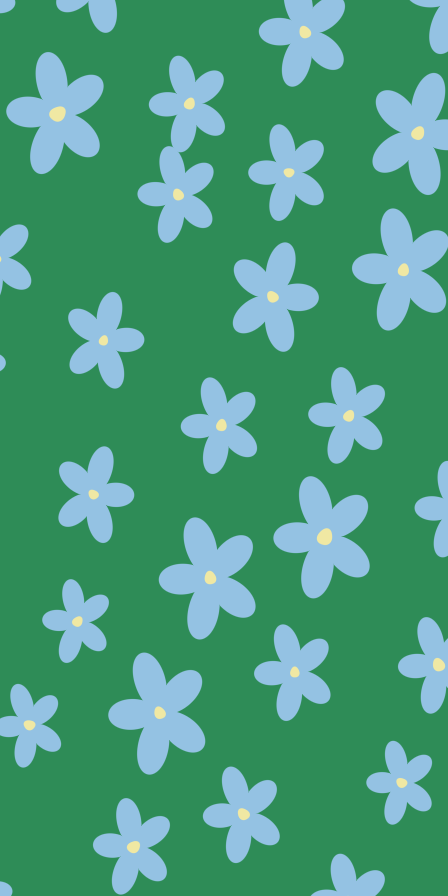
Give the GLSL for this pattern, as a Shadertoy shader.

```glsl
// Scattered five-petal blue flowers with cream centres on a flat green ground.
// A skewed hexagonal lattice is jittered by a hash; each flower is a union of
// egg-shaped petal distances, drawn upright or mirrored in varied sizes.

const vec3 GREEN = vec3(0.18, 0.55, 0.34);
const vec3 BLUE  = vec3(0.58, 0.76, 0.89);
const vec3 CREAM = vec3(0.94, 0.91, 0.64);

vec3 hash3(vec2 cell) {
    vec3 h = fract(cell.xyx * vec3(0.1031, 0.1030, 0.0973));
    h += dot(h, h.yxz + 33.33);
    return fract((h.xxy + h.yzz) * h.zyx);
}

vec2 rotate(vec2 p, float a) {
    float c = cos(a), s = sin(a);
    return vec2(c * p.x + s * p.y, c * p.y - s * p.x);
}

// Approximate distance to an ellipse with the given half axes
float ellipseDist(vec2 p, vec2 axes) {
    float k = length(p / axes);
    return k * (k - 1.0) / max(length(p / (axes * axes)), 1e-4);
}

// Flower of unit radius: taller than wide, one petal pointing left
float petalsDist(vec2 p) {
    float d = length(p) - 0.25;
    for (int i = 0; i < 5; i++) {
        float a = radians(180.0 + 72.0 * float(i));
        float len = 0.94 - 0.1 * cos(2.0 * a);
        vec2 q = rotate(p, a + 0.12 * sin(2.0 * a));
        q.x -= 0.52 * len;
        q.y /= 1.0 + 0.14 * clamp(q.x / len, -0.6, 0.6);
        d = min(d, ellipseDist(q, vec2(0.48 * len, 0.25)));
    }
    return d;
}

// Slightly lumpy, oval flower centre
float centreDist(vec2 p, float size, float phase) {
    p = rotate(p, phase) * vec2(0.92, 1.08);
    float lump = 1.0 + 0.06 * sin(3.0 * atan(p.y, p.x + 1e-5) + phase);
    return length(p) - size * lump;
}

float cover(float d, float pixel) {
    return 1.0 - smoothstep(-0.7 * pixel, 0.7 * pixel, d);
}

void mainImage(out vec4 fragColor, in vec2 fragCoord) {
    vec2 p = fragCoord / iResolution.x;
    float pixel = 1.0 / iResolution.x;
    mat2 lattice = mat2(0.30, 0.09, -0.07 + 0.14, 0.305);
    vec2 home = round(inverse(lattice) * p);
    vec3 colour = GREEN;

    for (int j = -1; j <= 1; j++)
    for (int i = -1; i <= 1; i++) {
        vec2 cell = home + vec2(i, j);
        vec3 place = hash3(cell + 31.0);
        vec3 look = hash3(cell + 87.0);

        // Smaller flowers may stray further without touching neighbours
        float radius = mix(0.094, 0.137, floor(place.x * 4.0) / 3.0);
        float stray = (0.172 - radius) * sqrt(place.y);
        float heading = 6.2832 * place.z;
        vec2 q = p - lattice * cell - stray * vec2(cos(heading), sin(heading));

        // Mirror some flowers, then tilt them a little
        if (look.x < 0.35) q.x = -q.x;
        q = rotate(q, 0.16 * (look.y - 0.5)) / radius;

        float soft = pixel / radius;
        colour = mix(colour, BLUE, cover(petalsDist(q), soft));
        float eye = centreDist(q, 0.095 + 0.035 * look.z, 6.2832 * look.y);
        colour = mix(colour, CREAM, cover(eye, soft));
    }
    fragColor = vec4(colour, 1.0);
}
```
